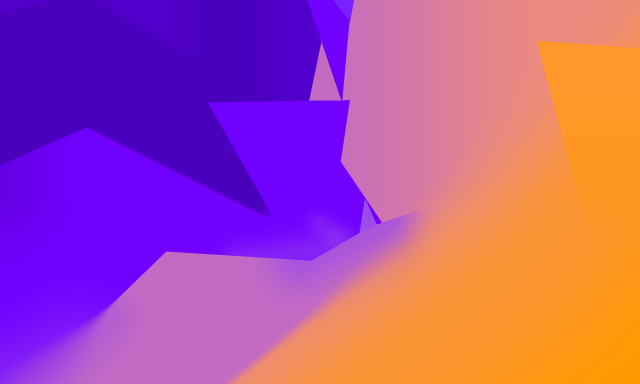
Write a Shadertoy shader that draws this background.

```glsl
// Folded paper-like planes in violet, pink and orange.
// Flat facets are cut by signed line distances and layered back to front;
// soft ramps and segment glows shade them. Units are canvas heights.

const vec3 VIOLET = vec3(0.44, 0.0, 1.0);
const vec3 INDIGO = vec3(0.30, 0.0, 0.755);
const vec3 LILAC  = vec3(0.61, 0.29, 0.92);
const vec3 PINK   = vec3(0.765, 0.42, 0.765);
const vec3 SALMON = vec3(0.92, 0.54, 0.50);
const vec3 ORANGE = vec3(0.99, 0.585, 0.21);
const vec3 AMBER  = vec3(1.0, 0.60, 0.0);

// Signed distance to the line a-b, positive on its left.
float side(vec2 p, vec2 a, vec2 b) {
    vec2 e = normalize(b - a);
    return dot(p - a, vec2(-e.y, e.x));
}

// Inside distance of a counter-clockwise triangle.
float triangle(vec2 p, vec2 a, vec2 b, vec2 c) {
    return min(side(p, a, b), min(side(p, b, c), side(p, c, a)));
}

// Smooth edge, one canvas pixel wide.
float cover(float d) {
    return clamp(0.5 + d * iResolution.y, 0.0, 1.0);
}

// Gaussian glow around the segment a-b.
float glow(vec2 p, vec2 a, vec2 b, float radius) {
    vec2 e = b - a;
    float t = clamp(dot(p - a, e) / dot(e, e), 0.0, 1.0);
    vec2 d = (p - a - e * t) / radius;
    return exp(-dot(d, d));
}

// Dark facets at the upper left.
vec3 indigoShade(vec2 p) {
    float fold = side(p, vec2(0.239, 1.0), vec2(0.542, 0.816));
    float light = 0.98 + 0.05 * smoothstep(0.75, 0.4, p.y + 0.0) * 0.0;
    light += 0.09 * smoothstep(-0.01, 0.03, fold) * smoothstep(0.0, 0.25, abs(p.x - 0.59));
    light += 0.06 * cover(side(p, vec2(0.0, 0.967), vec2(0.13, 1.0)));
    return INDIGO * light;
}

// Pink to amber ramp shared by all warm facets.
vec3 warmShade(vec2 p) {
    float diagonal = max(side(p, vec2(1.215, 0.49), vec2(0.607, 0.002)),
                         side(p, vec2(1.666, 1.0), vec2(1.215, 0.49)));
    float soft = mix(0.02, 0.13, smoothstep(0.65, 1.4, p.x));
    vec3 col = mix(PINK, SALMON, smoothstep(0.75, 1.45, p.x));
    col = mix(col, vec3(0.93, 0.55, 0.45), smoothstep(-soft, 0.5 * soft, diagonal));
    col = mix(col, ORANGE, smoothstep(-0.04, 0.21, diagonal));
    return mix(col, AMBER, smoothstep(0.22, 0.66, diagonal));
}

void mainImage(out vec4 fragColor, in vec2 fragCoord) {
    vec2 p = fragCoord / iResolution.y;
    p.x *= 1.6623 * iResolution.y / iResolution.x;
    vec3 warm = warmShade(p);

    // Violet ground with its glows
    vec3 col = VIOLET * (1.0 - 0.10 * glow(p, vec2(0.0, 0.5), vec2(0.0, 0.6), 0.14));
    float haze = 0.5 * glow(p, vec2(0.0, -0.03), vec2(0.20, 0.06), 0.13);
    haze += 0.45 * glow(p, vec2(0.62, 0.315), vec2(0.86, 0.35), 0.05);
    haze += 0.30 * glow(p, vec2(0.83, 0.42), vec2(0.91, 0.365), 0.03);
    col = mix(col, LILAC, min(haze, 0.8));

    // Indigo mass above the violet peak and the hanging violet facet
    float abovePeak = max(side(p, vec2(0.0, 0.57), vec2(0.226, 0.668)),
                          side(p, vec2(0.226, 0.668), vec2(0.716, 0.423)));
    float outsideFacet = max(side(p, vec2(0.716, 0.423), vec2(0.54, 0.733)),
                             side(p, vec2(0.54, 0.733), vec2(0.909, 0.74)));
    float tipFade = smoothstep(0.0, 0.06, distance(p, vec2(0.716, 0.423)));
    col = mix(col, indigoShade(p), cover(min(abovePeak, outsideFacet)) * tipFade);

    // Narrow slivers
    col = mix(col, PINK, cover(triangle(p, vec2(0.835, 0.892), vec2(0.803, 0.738), vec2(0.887, 0.738))));
    col = mix(col, VIOLET, cover(triangle(p, vec2(0.795, 1.01), vec2(0.889, 0.738), vec2(0.921, 1.01))));
    col = mix(col, vec3(0.48, 0.13, 1.0), cover(triangle(p, vec2(0.857, 1.01), vec2(0.907, 0.946), vec2(0.925, 1.01))));
    col = mix(col, LILAC, cover(triangle(p, vec2(0.948, 0.484), vec2(0.933, 0.39), vec2(0.998, 0.371))));

    // Large pink plane and the violet corner lying on it
    float plane = min(min(side(p, vec2(0.92, 1.0), vec2(0.907, 0.935)),
                          side(p, vec2(0.907, 0.935), vec2(0.889, 0.738))),
                      min(side(p, vec2(0.889, 0.738), vec2(0.885, 0.579)),
                          side(p, vec2(0.885, 0.579), vec2(0.989, 0.425))));
    col = mix(col, warm, cover(plane));
    col = mix(col, VIOLET, cover(triangle(p, vec2(0.885, 0.579), vec2(0.909, 0.74), vec2(0.885, 0.738))));

    // Lower band, violet along its upper rim and fading out at the lower left
    float rim = max(side(p, vec2(0.809, 0.321), vec2(0.432, 0.345)),
                    min(side(p, vec2(0.989, 0.425), vec2(0.809, 0.321)),
                        side(p, vec2(1.215, 0.497), vec2(0.989, 0.419))));
    float slope = side(p, vec2(0.432, 0.345), vec2(0.13, 0.052));
    float blur = 0.5 / iResolution.y + 0.09 * (1.0 - smoothstep(0.0, 0.24, p.y));
    float tint = 0.75 * glow(p, vec2(0.78, 0.33), vec2(1.01, 0.43), 0.085);
    tint *= 1.0 - smoothstep(1.0, 1.19, p.x);
    tint += 0.4 * glow(p, vec2(0.13, 0.0), vec2(0.28, 0.17), 0.07);
    vec3 band = mix(warm, LILAC, min(tint, 0.9));
    col = mix(col, band, cover(rim) * smoothstep(-blur, blur, slope));

    // Orange sheet on the right, its left edge dissolving downward
    float sheet = min(side(p, vec2(1.393, 0.894), vec2(1.54, 0.349)),
                      side(p, vec2(1.666, 0.874), vec2(1.393, 0.894)));
    vec3 sheetColor = mix(AMBER, vec3(1.0, 0.595, 0.17), smoothstep(0.1, 0.85, p.y));
    col = mix(col, sheetColor, cover(sheet) * smoothstep(0.3, 0.65, p.y));

    fragColor = vec4(col, 1.0);
}
```
